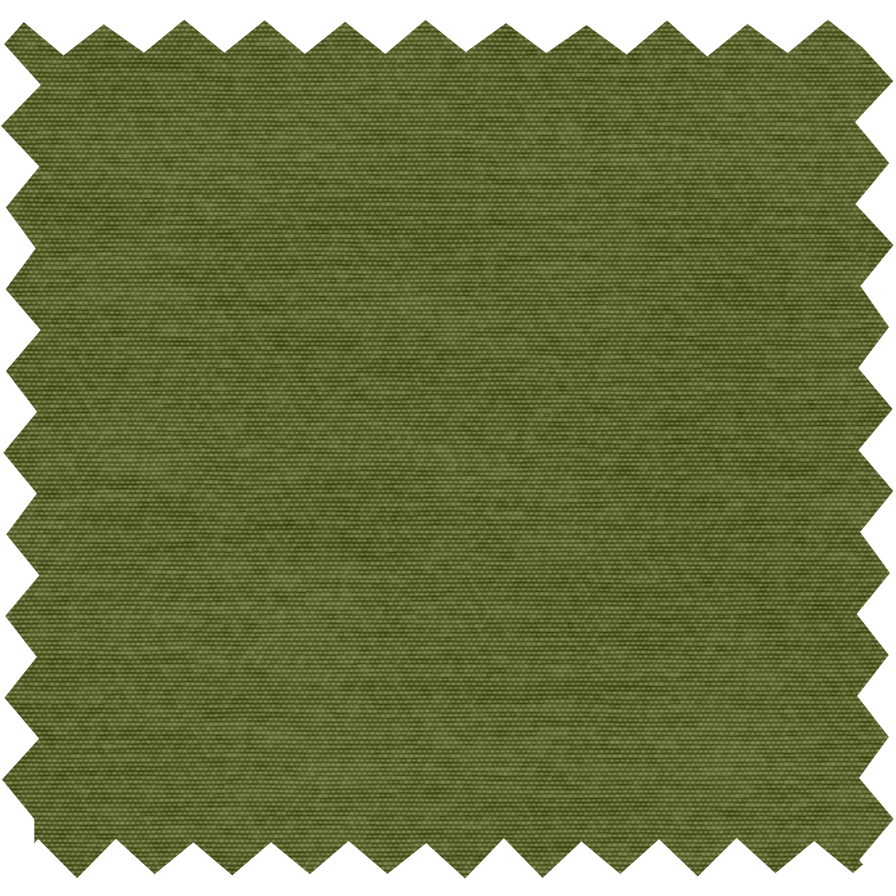
Reproduce this texture procedurally as a WebGL 2 fragment shader.

```glsl
#version 300 es
precision highp float;
// Olive plain-weave cloth swatch with zigzag pinked edges on white.

#define WEFT_ROWS 200.0
#define WARP_COLUMNS 172.0
#define ROW_RELIEF 0.24
#define STITCH_RELIEF 0.28
#define GAP_SHADE 0.34
#define SLUB_STRENGTH 0.20
#define THREAD_GRAIN 0.24
#define MOTTLE 0.10
#define TOOTH_JITTER 0.18
#define GAP_COLOR vec3(0.21, 0.24, 0.035)
#define THREAD_COLOR vec3(0.49, 0.52, 0.31)
#define PAPER_COLOR vec3(1.0)

uniform vec2 u_resolution;
out vec4 fragColor;

const float TAU = 6.2831853;

float hash(vec2 p) {
  return fract(sin(dot(p, vec2(127.1, 311.7))) * 43758.5453);
}

float noise(vec2 p) {
  vec2 i = floor(p), f = fract(p);
  f = f * f * (3.0 - 2.0 * f);
  return mix(mix(hash(i), hash(i + vec2(1, 0)), f.x),
             mix(hash(i + vec2(0, 1)), hash(i + vec2(1, 1)), f.x), f.y);
}

// Relative depth of a zigzag corner: 0 at a tip, 1 in a notch, slightly uneven.
float cornerDepth(float corner, float side) {
  return mod(corner, 2.0) + TOOTH_JITTER * (hash(vec2(corner, side)) - 0.5);
}

// Inset of the cut along one side; firstTip and pitch place the teeth.
float zigzag(float along, float firstTip, float pitch, vec2 tipNotch, float side) {
  float t = 2.0 * (along - firstTip) / pitch;
  float corner = floor(t);
  float depth = mix(cornerDepth(corner, side), cornerDepth(corner + 1.0, side), fract(t));
  return mix(tipNotch.x, tipNotch.y, depth);
}

// Approximate signed distance to the swatch outline, positive inside.
float swatch(vec2 p) {
  // The lowest left notch runs straight down into the corner.
  float left = p.x - zigzag(max(p.y, 0.086), 0.130, 0.0912, vec2(0.004, 0.043), 1.0);
  float right = 1.0 - p.x - zigzag(p.y, 0.086, 0.0915, vec2(0.005, 0.043), 2.0);
  float bottom = p.y - zigzag(p.x, 0.086, 0.0866, vec2(0.023, 0.062), 3.0);
  float top = 1.0 - p.y - zigzag(p.x, 0.026, 0.0898, vec2(0.025, 0.060), 4.0);
  return 0.7 * min(min(left, right), min(bottom, top));
}

// Brightness of the weave: raised rows of stitches, staggered by half a stitch.
float weave(vec2 p) {
  vec2 thread = p * vec2(WARP_COLUMNS, WEFT_ROWS);
  thread.y += 0.3 * noise(p * vec2(14.0, 40.0));
  float row = floor(thread.y);
  float rowWave = -cos(TAU * thread.y);
  float hump = 0.5 + 0.5 * rowWave;
  float stitchPhase = thread.x + 0.5 * row;
  float stitchWave = -cos(TAU * stitchPhase) * hump;

  // Uneven yarn: slubs, single stitches, broad clouds and deep gaps.
  float slub = noise(vec2(p.x * 16.0, row)) - 0.5;
  float grain = hash(vec2(floor(stitchPhase), row)) - 0.5;
  float cloud = noise(p * vec2(5.0, 12.0)) - 0.5;
  float gap = (1.0 - hump) * noise(vec2(thread.x * 0.5, row + 0.5));
  return 0.64 + ROW_RELIEF * rowWave + STITCH_RELIEF * stitchWave - GAP_SHADE * gap
       + SLUB_STRENGTH * slub + THREAD_GRAIN * grain + MOTTLE * cloud;
}

void main() {
  vec2 p = gl_FragCoord.xy / u_resolution;
  float pixel = 1.0 / min(u_resolution.x, u_resolution.y);

  // Average two close samples to calm the threads without blurring them.
  vec2 offset = vec2(0.2, 0.12) / u_resolution;
  float light = 0.5 * (weave(p - offset) + weave(p + offset));

  vec3 cloth = mix(GAP_COLOR, THREAD_COLOR, clamp(light, 0.0, 1.1));
  float coverage = smoothstep(-0.6 * pixel, 0.6 * pixel, swatch(p));
  fragColor = vec4(mix(PAPER_COLOR, cloth, coverage), 1.0);
}
```
